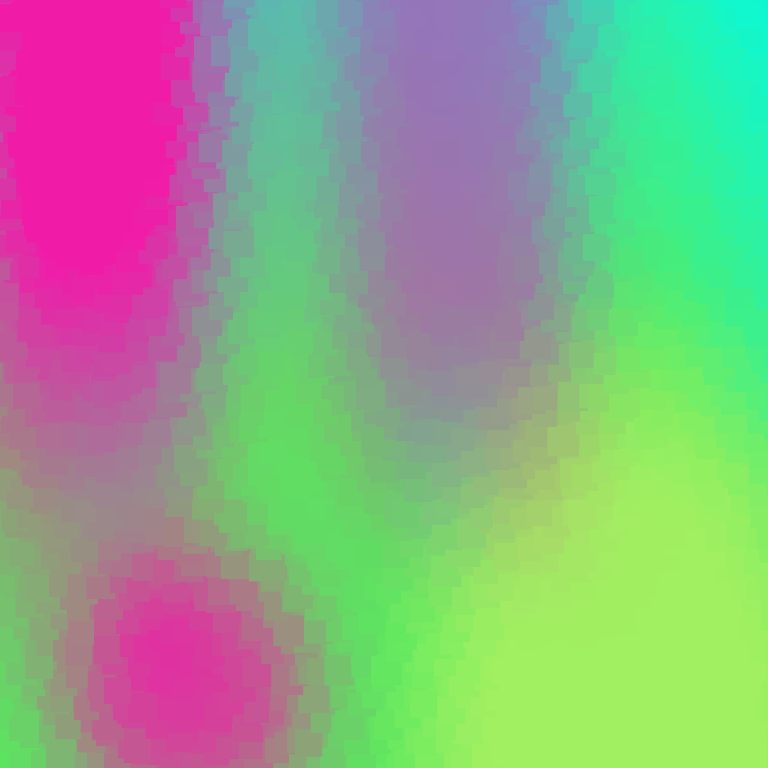
A three.js fragment shader for this background:

```glsl
// Soft vertical streaks of magenta, violet, teal and lime, broken into overlapping square dabs.
#define CELLS 40.0
#define DAB_MIN 0.55
#define DAB_MAX 0.85
#define SCATTER 0.35
#define EDGE 0.04
#define STREAK_WIDTH 0.17
#define CYAN vec3(0.06, 0.97, 0.82)
#define GREEN vec3(0.34, 0.92, 0.37)
#define LIME vec3(0.63, 0.94, 0.38)
#define MAGENTA vec3(0.94, 0.11, 0.66)

varying vec2 vUv;

float hash(vec2 p) {
  return fract(sin(dot(p, vec2(127.1, 311.7))) * 43758.5453);
}

vec2 hash2(vec2 p) {
  return vec2(hash(p), hash(p + 37.2));
}

// Rounded falloff: flat near zero, then a quick fade
float falloff(float d) {
  d = abs(d);
  return exp(-d * d * d);
}

// Share of magenta: two hanging streaks, a faint haze and a low glow
float pinkness(vec2 p) {
  float left = 1.2 * smoothstep(-0.05, 0.9, p.y) * falloff((p.x - 0.11) / STREAK_WIDTH);
  float violet = 0.58 * smoothstep(0.15, 0.65, p.y) * falloff((p.x - 0.605) / 0.16);
  float haze = 0.2 * smoothstep(0.2, 1.0, p.y) * falloff((p.x - 0.37) / 0.15);
  float glow = 0.82 * falloff(length((p - vec2(0.25, 0.1)) / vec2(STREAK_WIDTH, 0.19)));
  return clamp(left + violet + haze + glow, 0.0, 1.0);
}

vec3 colorField(vec2 p) {
  // Cyan sinks into green, sooner in the warm columns
  float column = cos(6.2832 * (p.x - 0.38) / 0.45);
  float warmth = clamp(0.1 + 1.4 * (1.0 - p.y) + 0.2 * column, 0.0, 1.0);
  vec3 color = mix(CYAN, GREEN, warmth);

  // Lime mound at the lower right
  float mound = length((p - vec2(0.82, 0.03)) / vec2(0.36, 0.65));
  color = mix(color, LIME, 1.0 - smoothstep(0.45, 1.02, mound));

  return mix(color, MAGENTA, pinkness(p));
}

// Sampling point of the topmost square dab over p
vec2 dabSite(vec2 p) {
  vec2 grid = p * CELLS;
  vec2 site = grid;
  for (int j = -1; j <= 1; j++) {
    for (int i = -1; i <= 1; i++) {
      vec2 cell = floor(grid) + vec2(float(i), float(j));
      vec2 center = cell + hash2(cell);
      float halfSize = mix(DAB_MIN, DAB_MAX, hash(cell + 71.9));
      vec2 offset = abs(grid - center);
      float inside = halfSize - max(offset.x, offset.y);
      vec2 source = center + SCATTER * (hash2(cell + 13.4) - 0.5);
      site = mix(site, source, smoothstep(0.0, EDGE, inside));
    }
  }
  return site / CELLS;
}

void main() {
  gl_FragColor = vec4(colorField(dabSite(vUv)), 1.0);
}
```
